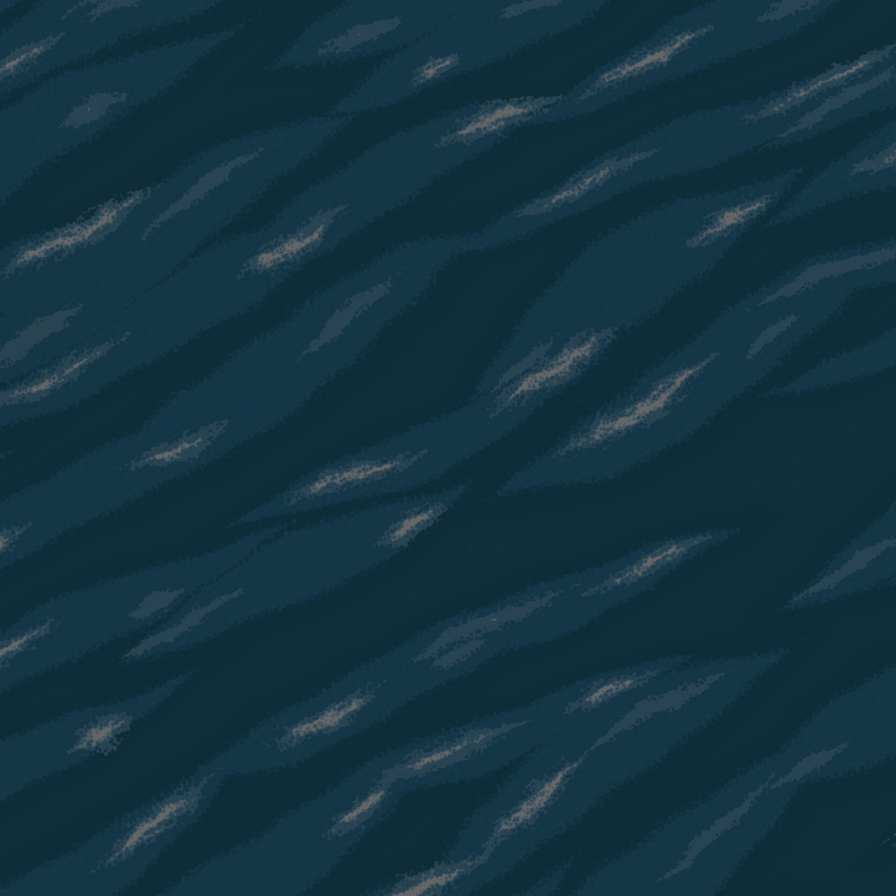
This texture is drawn by a Shadertoy shader. Its source:

```glsl
// Dark teal water with slanted lens-shaped swells and speckled pale glints.

const vec3 DEEP_WATER = vec3(0.057, 0.173, 0.224);
const vec3 GREEN_WATER = vec3(0.060, 0.190, 0.232);
const vec3 SWELL_BLUE = vec3(0.080, 0.212, 0.278);
const vec3 GLINT_BLUE = vec3(0.155, 0.262, 0.322);
const vec3 GLINT_GREY = vec3(0.270, 0.340, 0.380);
const vec3 GLINT_PALE = vec3(0.390, 0.395, 0.405);
const vec2 SWELL_CELL = vec2(0.42, 0.115);
const float SLANT = 0.50;

vec2 hash2(vec2 p) {
    vec3 h = fract(p.xyx * vec3(0.1031, 0.1030, 0.0973));
    h += dot(h, h.yzx + 33.33);
    return fract((h.xx + h.yz) * h.zy);
}

// Distance to the nearest scattered point, in cell units.
float cellular(vec2 p) {
    vec2 cell = floor(p);
    float nearest = 2.0;
    for (int j = -1; j <= 1; j++) {
        for (int i = -1; i <= 1; i++) {
            vec2 id = cell + vec2(i, j);
            nearest = min(nearest, distance(p, id + hash2(id + 71.0)));
        }
    }
    return nearest;
}

// Pointed lens: 1 at the middle, 0 on the outline, negative outside.
float lens(vec2 p, vec2 radii) {
    vec2 r = p / radii;
    return 1.0 - abs(r.y) - r.x * r.x;
}

// Layered sines that bend straight bands into gentle waves.
vec2 sway(vec2 p) {
    float lift = 0.012 * sin(p.x * 7.0 + p.y * 9.0)
               + 0.005 * sin(p.x * 19.0 - p.y * 23.0 + 1.7)
               + 0.0018 * sin(p.x * 57.0 + p.y * 41.0);
    return p + vec2(0.0, lift);
}

// Lens fields of all nearby waves: x swell, y glint, z bright glint.
vec3 waveFields(vec2 p, vec2 size) {
    vec3 fields = vec3(-3.0);
    for (int j = -1; j <= 1; j++) {
        float row = floor(p.y / size.y) + float(j);
        float shift = hash2(vec2(row, 5.0)).x;
        for (int i = -1; i <= 1; i++) {
            vec2 id = vec2(floor(p.x / size.x + shift) + float(i), row);
            vec2 place = hash2(id + 11.0);
            vec2 form = hash2(id + 37.0);
            vec2 center = (id + 0.15 + 0.7 * place - vec2(shift, 0.0)) * size;
            vec2 d = p - center;
            d.y -= (form.y - 0.5) * 0.2 * d.x + (place.x - 0.4) * 0.3 * d.x * d.x;
            vec2 radii = mix(vec2(0.21, 0.025), vec2(0.36, 0.050), form);
            fields.x = max(fields.x, lens(d, radii));

            // Two glints ride along each swell.
            for (int k = 0; k < 2; k++) {
                float side = float(k) - 0.5;
                vec2 pick = hash2(id + 53.0 + 29.0 * float(k));
                vec2 offset = vec2(side * 0.9 * radii.x + (pick.x - 0.5) * 0.1,
                                   (pick.y - 0.5) * 0.7 * radii.y);
                vec2 extent = mix(vec2(0.035, 0.008), vec2(0.115, 0.018), pick.yx);
                float glint = lens(d - offset, extent);
                float heat = glint - 0.7 * smoothstep(0.7, 0.3, pick.x);
                fields.yz = max(fields.yz, vec2(glint, heat));
            }
        }
    }
    return fields;
}

void mainImage(out vec4 fragColor, in vec2 fragCoord) {
    vec2 uv = fragCoord / min(iResolution.x, iResolution.y);
    float c = cos(SLANT), s = sin(SLANT);
    vec2 flow = vec2(dot(uv, vec2(c, s)), dot(uv, vec2(-s, c)));
    vec2 water = sway(flow + vec2(3.0, 2.0));
    vec3 wave = waveFields(water, SWELL_CELL);

    // Fine speckle and stretched brush marks roughen the edges.
    float speckle = cellular(uv * 210.0) - 0.45;
    float brush = cellular(water * vec2(38.0, 130.0)) - 0.45;
    float rough = 0.65 * speckle + 0.75 * brush;

    // Troughs turn greener away from the swells.
    float trough = smoothstep(-0.3, -1.2, wave.x + 0.8 * speckle);
    vec3 color = mix(DEEP_WATER, GREEN_WATER, trough);
    float swell = smoothstep(-0.1, 0.14, wave.x + 0.22 * speckle);
    color = mix(color, SWELL_BLUE, swell);
    color *= 1.0 + 0.07 * speckle;

    // Glints build up from a blue haze to grey and pale cores.
    float haze = smoothstep(-0.05, 0.30, wave.y + rough);
    float grey = smoothstep(0.46, 0.66, wave.z + 0.8 * rough);
    float pale = smoothstep(0.68, 0.88, wave.z + 0.8 * rough);
    color = mix(color, GLINT_BLUE, haze);
    color = mix(color, GLINT_GREY, grey);
    color = mix(color, GLINT_PALE, pale);
    fragColor = vec4(color, 1.0);
}
```
